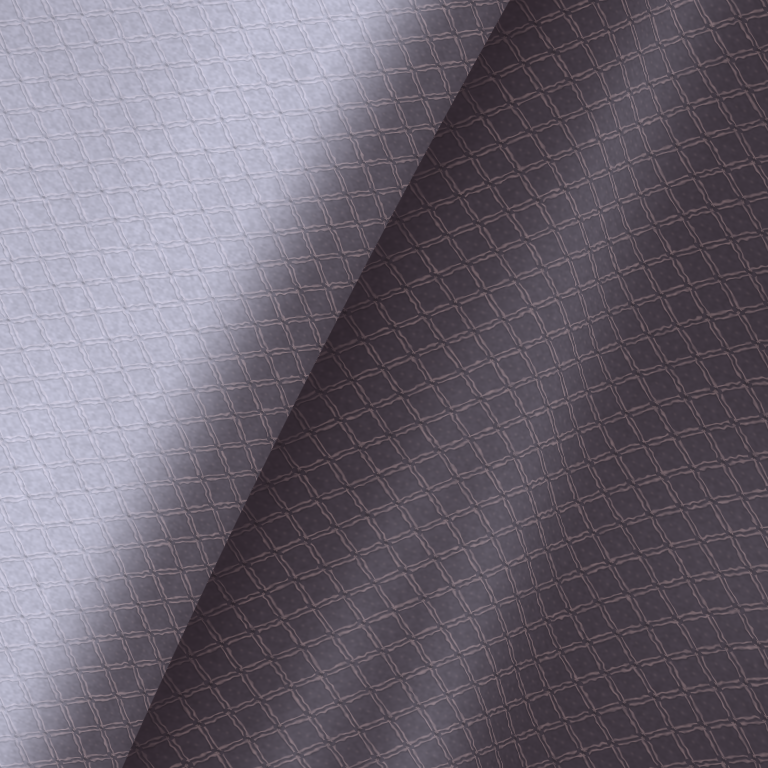
Reproduce this texture procedurally as a WebGL 1 fragment shader.

```glsl
precision highp float;
// Folded satin cloth: a light panel lies over a shadowed one, both woven with
// a slanted lattice of paired, staggered threads. Each panel has its own skewed
// lattice, bent along the folds; soft bumps of light then shade the cloth.
uniform vec2 u_resolution;

const vec3 SHADE = vec3(0.190, 0.155, 0.185);  // cloth in deep shadow
const vec3 LIGHT = vec3(0.725, 0.725, 0.80);   // cloth in full light
const vec3 THREAD = vec3(0.175, 0.140, 0.125); // warm light added by threads
const vec2 OVER_A = vec2(0.038, 0.004);        // lattice steps, upper panel
const vec2 OVER_B = vec2(0.017, -0.037);
const vec2 UNDER_A = vec2(0.040, 0.016);       // lattice steps, lower panel
const vec2 UNDER_B = vec2(0.025, -0.036);
const float PITCH = 0.041;         // mean cell size, for edge smoothing
const float STRAND_OFFSET = 0.070; // from line centre to each strand, in cells
const float STRAND_HALF = 0.026;   // half width of a strand
const float STRAND_REACH = 0.42;   // half length of a strand
const float STAGGER = 0.07;        // slip between paired strands
const float SOFTNESS = 0.028;      // blur of the strand edges, in cells
const float WOBBLE = 0.07;         // sideways waver of the strands
const float SQUEEZE = 0.034;       // foreshortening in the soft fold
const float SQUEEZE_WIDTH = 0.050;
const float GRAIN = 0.07;          // strength of the fine weave

float hash(vec2 p) {
  p = fract(p * vec2(0.1031, 0.1137));
  p += dot(p, p.yx + 33.33);
  return fract((p.x + p.y) * p.x * 7.31);
}

float noise(vec2 p) {
  vec2 i = floor(p), f = fract(p);
  f = f * f * (3.0 - 2.0 * f);
  return mix(mix(hash(i), hash(i + vec2(1.0, 0.0)), f.x),
             mix(hash(i + vec2(0.0, 1.0)), hash(i + 1.0), f.x), f.y);
}

float bump(float x, float width) {
  return exp(-x * x / (width * width));
}

// Express p in the lattice spanned by the steps a and b.
vec2 toLattice(vec2 p, vec2 a, vec2 b) {
  return vec2(p.x * b.y - p.y * b.x, a.x * p.y - a.y * p.x)
       / (a.x * b.y - a.y * b.x);
}

// Two parallel strands, slipped against each other and broken at the nodes.
float pairedStrands(float across, float along, float aa) {
  float f = fract(across + 0.5) - 0.5;
  float side = f < 0.0 ? -1.0 : 1.0;
  float width = abs(abs(f) - STRAND_OFFSET) - STRAND_HALF;
  float reach = abs(fract(along - side * STAGGER) - 0.5) - STRAND_REACH;
  return 1.0 - smoothstep(-aa, aa, max(width, reach));
}

void main() {
  vec2 uv = gl_FragCoord.xy / u_resolution;
  float pixel = 1.0 / min(u_resolution.x, u_resolution.y);
  float aa = max(0.75 * pixel / PITCH, SOFTNESS);

  // Outline of the upper panel, and the centre line of the soft fold
  float rim = 0.159 + 0.505 * uv.y - 0.06 * uv.y * (1.0 - uv.y);
  float s = uv.x - rim;
  float r = uv.x - (0.64 + 0.205 * uv.y);

  // Upper panel: the weave rolls away near the rim
  vec2 over = uv;
  float roll = max(0.13 + s, 0.0);
  over.x += 0.5 * roll * roll;
  vec2 overCell = toLattice(over, OVER_A, OVER_B);
  float overTone = 0.27 + 0.71 * smoothstep(0.045, 0.20, -s)
    - 0.08 * bump(length(uv - vec2(0.0, 1.0)), 0.25)
    + 0.04 * bump(s + 0.30, 0.07);
  overTone *= 0.75 + 0.25 * smoothstep(0.0, 0.035, -s);

  // Lower panel: squeezed in the fold, then curving flatter to the right
  vec2 under = uv;
  float k = r / SQUEEZE_WIDTH;
  float bend = SQUEEZE * k / sqrt(1.0 + k * k);
  float beyond = max(r, 0.0);
  under += bend * vec2(1.0, UNDER_A.y / UNDER_A.x);
  under.y += 0.5 * beyond * beyond;
  vec2 underCell = toLattice(under, UNDER_A, UNDER_B);
  float underTone = 0.105
    + 0.20 * bump(s - 0.22, 0.060) * (1.0 - 0.7 * uv.y)
    + 0.25 * bump(r + 0.10 - 0.14 * uv.y, 0.065) * (1.0 - 0.55 * uv.y)
    + 0.11 * bump(length(uv - vec2(1.0, 0.28)), 0.17);
  underTone *= 0.05 + 0.95 * smoothstep(0.0, 0.12, s);

  // Choose the panel
  float lower = smoothstep(-pixel, pixel, s);
  vec2 cell = s < 0.0 ? overCell : underCell;
  float tone = mix(overTone, underTone, lower);

  // Threads, node knots and the small specks within each cell
  vec2 yarn = cell + WOBBLE * (vec2(noise(cell * 7.0), noise(cell * 7.0 + 20.0)) - 0.5);
  float threads = max(pairedStrands(yarn.x, yarn.y, aa),
                      pairedStrands(yarn.y, yarn.x, aa));
  vec2 lit = yarn + vec2(0.05, -0.05);
  float relief = max(pairedStrands(lit.x, lit.y, aa),
                     pairedStrands(lit.y, lit.x, aa)) * (1.0 - threads);
  vec2 node = fract(cell + 0.5) - 0.5;
  float knot = bump(length(node), 0.08);
  vec2 middle = fract(cell) - 0.5;
  float specks = bump(length(middle - 0.07), 0.05)
               + bump(length(middle + 0.10), 0.045);
  float wear = 0.60 + 0.65 * noise(cell * 9.0);

  // Fine weave and slow unevenness
  float weave = noise(cell * vec2(11.0, 13.0)) + noise(cell * 8.0 + 40.0) - 1.0;
  tone += 0.03 * (noise(uv * 7.0) - 0.5) * (0.4 + tone);

  // Colour and light
  vec3 colour = mix(SHADE, LIGHT, tone);
  float glow = mix(1.0, 0.36, smoothstep(0.25, 0.9, tone));
  glow *= mix(1.0, 0.40 + 0.60 * smoothstep(0.0, 0.08, s), lower);
  colour *= 1.0 + GRAIN * weave - 0.08 * relief - 0.10 * knot;
  colour += THREAD * glow * (threads * wear + 0.25 * specks);
  gl_FragColor = vec4(clamp(colour, 0.0, 1.0), 1.0);
}
```
